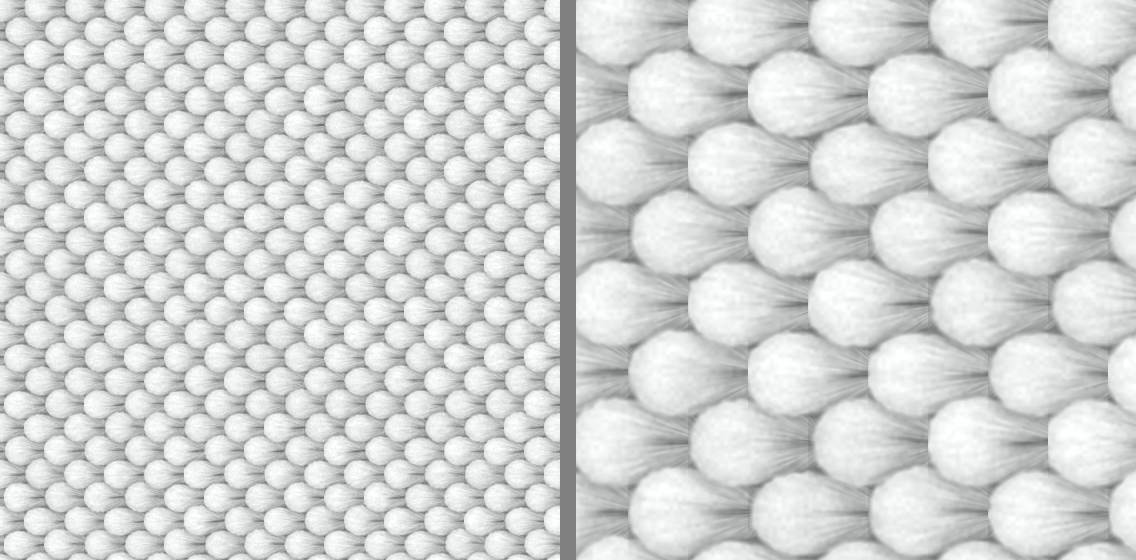
Left, the full canvas; right, a detail of the centre.
Reproduce this texture procedurally as a WebGL 1 fragment shader.

```glsl
precision highp float;
// White chunky knit: staggered rows of rounded yarn stitches with shadowed slits.

uniform vec2 u_resolution;

const vec2  REPEATS     = vec2(14.0, 24.0);  // stitches across, rows up
const vec2  PHASE       = vec2(0.10, 0.67);  // nose and row centre offset, in cells
const float HEAD_LENGTH = 0.40;              // lengths below are in stitch widths
const float HEAD_HEIGHT = 0.365;
const float TAIL_HEIGHT = 0.20;
const float EDGE_SOFT   = 0.09;
const float CONTACT     = 0.17;              // shadow cast on the stitch below
const float SLIT_DEPTH  = 0.24;
const float SLIT_WIDTH  = 0.030;
const float FIBRE       = 0.13;
const float FUZZ        = 0.055;
const float HEAD_TONE   = 0.965;
const float TAIL_TONE   = 0.75;
const vec3  YARN_TINT   = vec3(0.985, 1.0, 0.993);

float hash(vec2 p) {
  vec3 q = fract(vec3(p.xyx) * 0.1031);
  q += dot(q, q.yzx + 33.33);
  return fract((q.x + q.y) * q.z);
}

float noise(vec2 p) {
  vec2 i = floor(p);
  vec2 f = fract(p);
  f = f * f * (3.0 - 2.0 * f);
  return mix(mix(hash(i), hash(i + vec2(1.0, 0.0)), f.x),
             mix(hash(i + vec2(0.0, 1.0)), hash(i + vec2(1.0, 1.0)), f.x), f.y);
}

// Normalised distance from the stitch axis: 1 on the outline.
float stitchRadius(vec2 q) {
  float taper = smoothstep(HEAD_LENGTH, 1.15, q.x);
  float halfHeight = mix(HEAD_HEIGHT, TAIL_HEIGHT, taper);
  float nose = min(q.x - HEAD_LENGTH, 0.0) / HEAD_LENGTH;
  return length(vec2(nose, q.y / halfHeight));
}

// Brightness of the yarn at q, measured from the nose of the stitch.
float stitchTone(vec2 q, float radius, vec2 seed) {
  float tone = mix(HEAD_TONE, TAIL_TONE, smoothstep(0.25, 1.05, q.x));
  tone -= 0.09 * smoothstep(0.55, 1.05, radius);
  tone += 0.07 * q.y;

  // Strands fan out from the point where the stitch is pulled in.
  vec2 fan = vec2(1.2 - q.x, q.y);
  float angle = atan(fan.y, max(fan.x, 0.05));
  float strand = noise(vec2(angle * 19.0, length(fan) * 5.0) + seed * 80.0);
  tone += FIBRE * (strand - 0.5) * mix(0.4, 1.0, smoothstep(0.2, 0.8, q.x));
  tone += FUZZ * (noise(q * 27.0 + seed.yx * 90.0) - 0.5);

  // Dark slit, slightly tilted, inside a wider soft hollow.
  float slitY = q.y + (seed.x - 0.5) * 0.22 * (1.0 - q.x);
  float start = 0.45 + 0.2 * seed.y;
  float along = smoothstep(start, start + 0.35, q.x);
  float line = exp(-pow(slitY / SLIT_WIDTH, 2.0));
  float hollow = exp(-pow(slitY / 0.11, 2.0));
  tone -= along * (SLIT_DEPTH * line * mix(0.55, 1.0, seed.x) + 0.07 * hollow);
  return tone;
}

void main() {
  vec2 p = gl_FragCoord.xy / u_resolution * REPEATS - PHASE;
  float row = floor(p.y + 0.5);
  float rowPitch = REPEATS.x / REPEATS.y;
  float y = p.y - row;
  float f = fract(p.x - 0.5 * mod(row, 2.0));
  float side = y < 0.0 ? -1.0 : 1.0;
  float tone = 0.66;

  // Layers run from the deepest tail to the topmost head,
  // alternating between the neighbouring row and this one.
  for (int i = 0; i < 5; i++) {
    float layer = float(i);
    float shift = side * (1.0 - mod(layer, 2.0));
    float stitchRow = row + shift;
    vec2 q = vec2(f + 1.5 - 0.5 * layer, (y - shift) * rowPitch);
    float column = floor(p.x - 0.5 * mod(stitchRow, 2.0) - q.x + 0.5);
    vec2 id = mod(vec2(column, stitchRow), REPEATS);
    vec2 seed = vec2(hash(id + 3.7), hash(id + 41.3));

    // Each stitch is a little displaced, resized and frayed.
    q += (seed - 0.5) * vec2(0.07, 0.03);
    q.y *= mix(0.96, 1.05, seed.y);
    float radius = stitchRadius(q);
    radius += 0.07 * (noise(q * 15.0 + seed * 60.0) - 0.5);

    float cover = 1.0 - smoothstep(1.0 - EDGE_SOFT, 1.0 + EDGE_SOFT, radius);
    float shadow = exp(-max(radius - 1.0, 0.0) * 6.0);
    tone *= 1.0 - CONTACT * shadow;
    float yarn = stitchTone(q, radius, seed) + 0.03 * (seed.x - 0.5);
    tone = mix(tone, yarn, cover);
  }

  gl_FragColor = vec4(clamp(tone, 0.0, 1.0) * YARN_TINT, 1.0);
}
```
